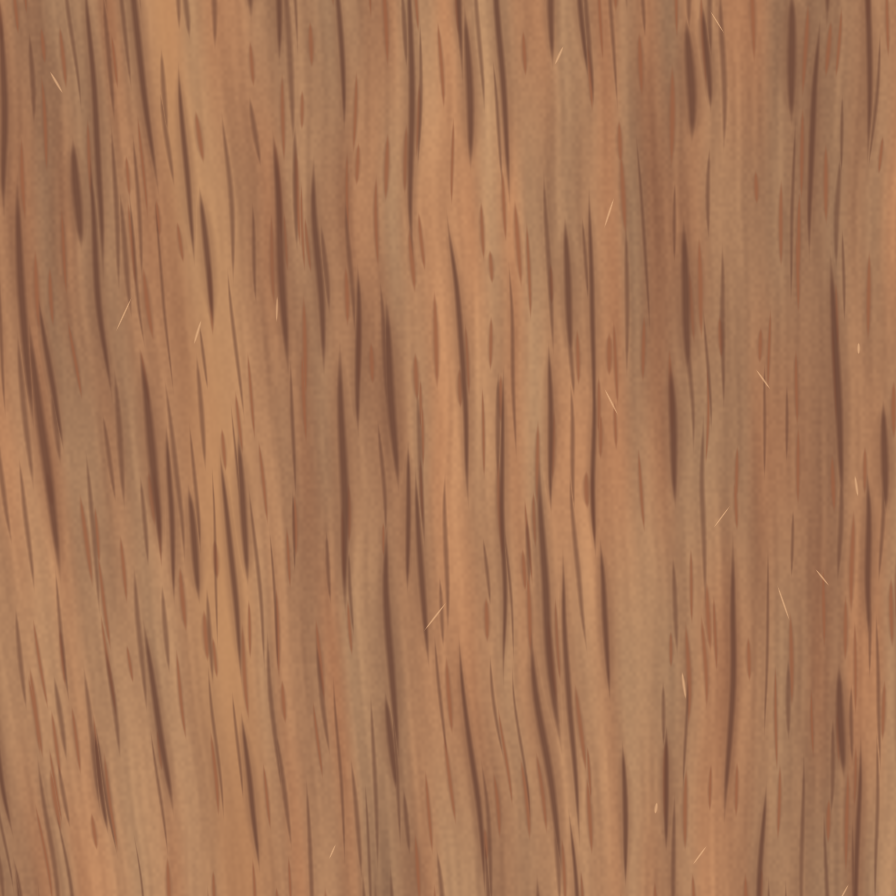
Reproduce this texture procedurally as a WebGL 2 fragment shader.

```glsl
#version 300 es
precision highp float;

uniform vec2 u_resolution;
out vec4 outColor;

const vec3 DARK_WOOD = vec3(0.52, 0.36, 0.27);
const vec3 LIGHT_WOOD = vec3(0.77, 0.57, 0.41);
const vec3 GOLD_WOOD = vec3(0.81, 0.60, 0.41);
const vec3 FLECK_BROWN = vec3(0.40, 0.26, 0.205);
const vec3 PORE_RED = vec3(0.62, 0.37, 0.25);
const vec3 CHIP_PALE = vec3(0.90, 0.70, 0.52);

vec2 hash2(vec2 p) {
    vec3 q = fract(p.xyx * vec3(0.1031, 0.1030, 0.0973));
    q += dot(q, q.yzx + 33.33);
    return fract((q.xx + q.yz) * q.zy);
}

float noise(vec2 p) {
    vec2 cell = floor(p);
    vec2 f = fract(p);
    f = f * f * (3.0 - 2.0 * f);
    float low = mix(hash2(cell).x, hash2(cell + vec2(1.0, 0.0)).x, f.x);
    float high = mix(hash2(cell + vec2(0.0, 1.0)).x, hash2(cell + 1.0).x, f.x);
    return mix(low, high, f.y);
}

// Noise centred on zero, stretched by a separate frequency per axis
float streaks(vec2 p, vec2 frequency, float seed) {
    return noise(p * frequency + seed) - 0.5;
}

// Coverage of tapered strokes, at most one per grid cell
float strokes(vec2 p, vec2 cells, float halfWidth, float share, float slant, float seed, float pixel) {
    vec2 grid = p * cells;
    vec2 home = floor(grid);
    float cover = 0.0;
    for (int j = -1; j <= 1; j++) {
        for (int i = -1; i <= 1; i++) {
            vec2 id = home + vec2(i, j);
            vec2 place = hash2(id + seed);
            vec2 trait = hash2(id + seed + 57.0);
            if (trait.x > share) continue;
            vec2 d = (grid - id - place) / cells;
            d.x += slant * (place.y - 0.5) * d.y;
            float along = abs(d.y) * cells.y / mix(0.3, 0.95, trait.y);
            float width = halfWidth * mix(0.6, 1.2, place.x) * max(1.0 - along * along, 0.0);
            float body = 1.0 - smoothstep(width * 0.3 - pixel, width + pixel, abs(d.x));
            cover = max(cover, body * smoothstep(0.0, 0.4, 1.0 - along));
        }
    }
    return cover;
}

// Grain coordinates: leaning at the left, upright at the right, gently wavy
vec2 grainSpace(vec2 p) {
    float lean = 0.09 * p.y * (1.0 - p.x);
    float wave = 0.026 * streaks(p, vec2(5.0, 3.0), 11.0);
    float ripple = 0.007 * streaks(p, vec2(14.0, 9.0), 23.0);
    return vec2(p.x + lean + wave + ripple, p.y);
}

vec3 woodBase(vec2 p, vec2 grain) {
    float tone = 0.61;
    tone += 0.30 * streaks(grain, vec2(7.0, 1.2), 3.0);
    tone += 0.42 * streaks(grain, vec2(24.0, 2.5), 41.0);
    tone += 0.32 * streaks(grain, vec2(65.0, 5.0), 71.0);
    tone += 0.24 * streaks(grain, vec2(190.0, 8.0), 97.0);
    tone += 0.14 * streaks(p, vec2(250.0, 210.0), 5.0);
    vec3 color = mix(DARK_WOOD, LIGHT_WOOD, tone);
    float warmth = streaks(grain, vec2(48.0, 4.0), 131.0);
    return color + warmth * vec3(0.035, -0.020, -0.030);
}

void main() {
    vec2 p = gl_FragCoord.xy / u_resolution;
    float pixel = 0.7 / min(u_resolution.x, u_resolution.y);
    vec2 grain = grainSpace(p);
    vec3 color = woodBase(p, grain);

    // Golden band broken up by the grain
    float offset = (grain.x - 0.275) / 0.036;
    float band = exp(-offset * offset) * (0.6 + 0.8 * streaks(grain, vec2(38.0, 3.0), 19.0));
    color = mix(color, GOLD_WOOD, clamp(band, 0.0, 1.0) * 0.8);

    // Reddish pores with darker rims
    vec2 poreCells = vec2(44.0, 15.0);
    float rim = strokes(grain, poreCells, 0.0052, 0.36, 0.06, 211.0, pixel);
    float pore = strokes(grain, poreCells, 0.0028, 0.36, 0.06, 211.0, pixel);
    color = mix(color, DARK_WOOD, rim * 0.45);
    color = mix(color, PORE_RED, pore * 0.6);

    // Long dark flecks with soft halos, then finer ones
    vec2 fleckCells = vec2(19.0, 5.0);
    float halo = strokes(grain, fleckCells, 0.016, 0.72, 0.08, 307.0, pixel);
    float fleck = strokes(grain, fleckCells, 0.0055, 0.72, 0.08, 307.0, pixel);
    float fine = strokes(grain, vec2(34.0, 8.0), 0.0034, 0.45, 0.08, 401.0, pixel);
    color = mix(color, DARK_WOOD, halo * 0.38);
    color = mix(color, FLECK_BROWN, max(fleck * 0.72, fine * 0.5));

    // Rare pale chips
    float chip = strokes(p, vec2(30.0, 45.0), 0.0018, 0.012, 1.6, 503.0, pixel);
    color = mix(color, CHIP_PALE, chip * 0.75);

    outColor = vec4(color, 1.0);
}
```
